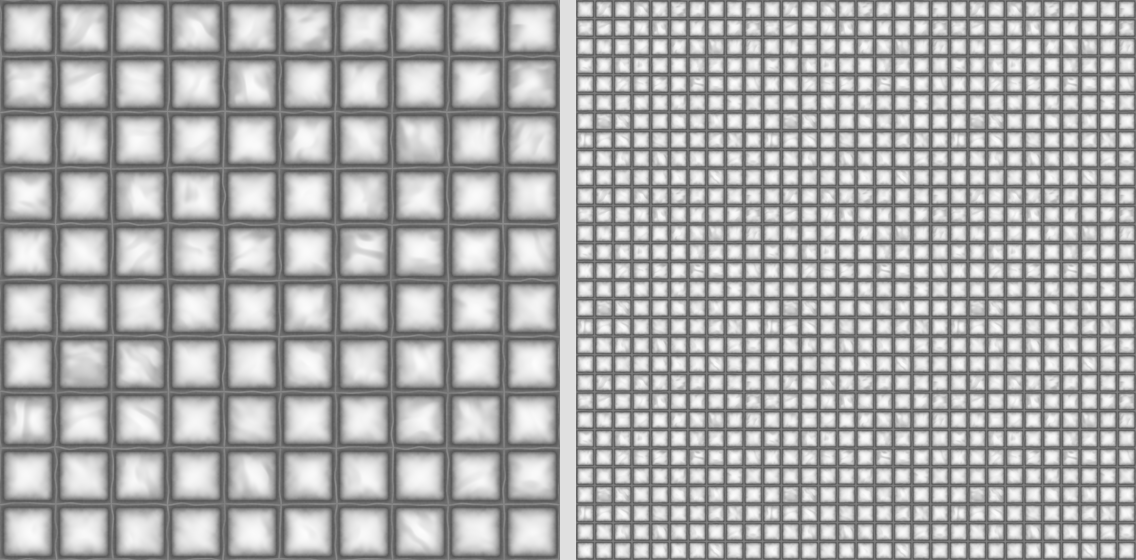
Left: one tile. Right: repeated 3 by 3.
Write a Shadertoy shader that draws this texture map.

```glsl
#define TILES 10.0          // repeats across and down
#define GROOVE 0.06         // half width of the joint, in tiles
#define FALLOFF 9.4         // how quickly a tile brightens inward
#define DARK 0.355
#define BRIGHT 0.99
#define JOINT_LIFT 0.085    // extra light towards the joint centre
#define LINE_WIDTH 0.010    // half width of the hairline, in tiles
#define LINE_TONE 0.55
#define LINE_WOBBLE 0.045
#define EDGE_ROUGHNESS 0.06
#define STREAKS 0.17
#define GRAIN 0.025

float hash(vec2 p) {
    uvec2 q = uvec2(ivec2(p)) * uvec2(1597u, 3571u);
    uint n = (q.x ^ (q.y << 7)) * 74573u + q.y;
    n = (n ^ (n >> 15)) * 91193u;
    n = (n ^ (n >> 13)) * 68917u;
    return float((n ^ (n >> 16)) & 65535u) / 65535.0;
}

// Value noise that wraps after a whole number of lattice cells
float noise(vec2 p, vec2 period) {
    vec2 i = floor(p), f = fract(p);
    f = f * f * (3.0 - 2.0 * f);
    vec2 a = mod(i, period), b = mod(i + 1.0, period);
    return mix(mix(hash(a), hash(vec2(b.x, a.y)), f.x),
               mix(hash(vec2(a.x, b.y)), hash(b), f.x), f.y);
}

float wrappedNoise(vec2 p, float frequency) {
    return noise(p * frequency, vec2(TILES * frequency));
}

float smoothMin(float a, float b, float k) {
    float h = max(k - abs(a - b), 0.0) / k;
    return min(a, b) - h * h * k * 0.25;
}

// Wavering hairline along the nearest joint; offset is measured across it
float hairline(float across, float along, float seed, float pixel) {
    float id = mod(round(across), TILES) + seed;
    float bend = noise(vec2(along * 4.0, id), vec2(TILES * 4.0, 64.0)) - 0.5;
    float dist = abs(across - round(across) - bend * LINE_WOBBLE);
    float strength = 0.45 + 0.55 * noise(vec2(along * 3.0, id + 30.0), vec2(TILES * 3.0, 64.0));
    return strength * (1.0 - smoothstep(0.0, LINE_WIDTH + pixel, dist));
}

// Stretched smudges with their own direction and strength in each tile
float tileStreaks(vec2 p) {
    vec2 id = mod(floor(p), TILES);
    vec2 local = fract(p) - 0.5;
    float angle = 6.2832 * hash(id + 100.0);
    float amount = hash(id + 200.0);
    float c = cos(angle), s = sin(angle);
    vec2 q = mat2(c, -s, s, c) * local;
    q += 0.12 * (wrappedNoise(p, 4.0) - 0.5);
    float smudge = noise(q * vec2(3.0, 7.0) + id * 7.0 + 20.0, vec2(128.0));
    return smoothstep(0.35, 0.95, smudge) * (0.15 + 0.85 * amount * amount);
}

void mainImage(out vec4 fragColor, in vec2 fragCoord) {
    vec2 p = fragCoord / iResolution.xy * TILES;
    float pixel = TILES / min(iResolution.x, iResolution.y);

    // Distance to the joints, with an irregular tile rim
    vec2 toJoint = abs(p - round(p));
    float d = smoothMin(toJoint.x, toJoint.y, 0.09);
    float rough = 0.6 * wrappedNoise(p, 5.0) + 0.4 * wrappedNoise(p + 0.37, 11.0) - 0.5;
    d += rough * EDGE_ROUGHNESS * smoothstep(0.04, 0.16, d);

    // Pillow shading and the lighter joint centre
    float tone = BRIGHT - (BRIGHT - DARK) * exp(-FALLOFF * max(d - GROOVE, 0.0));
    tone += JOINT_LIFT * (1.0 - smoothstep(0.0, GROOVE, d));

    // Cloudy wear on the tile face
    float face = smoothstep(0.08, 0.24, d);
    tone -= face * STREAKS * tileStreaks(p);
    tone += face * 0.05 * (wrappedNoise(p, 3.0) - 0.5);

    // Hairlines and fine grain in the joints
    float line = max(hairline(p.x, p.y, 0.0, pixel), hairline(p.y, p.x, 15.0, pixel));
    tone = mix(tone, LINE_TONE, line);
    tone += (1.0 - face) * GRAIN * (wrappedNoise(p, 30.0) - 0.5);

    fragColor = vec4(vec3(clamp(tone, 0.0, 1.0)), 1.0);
}
```
